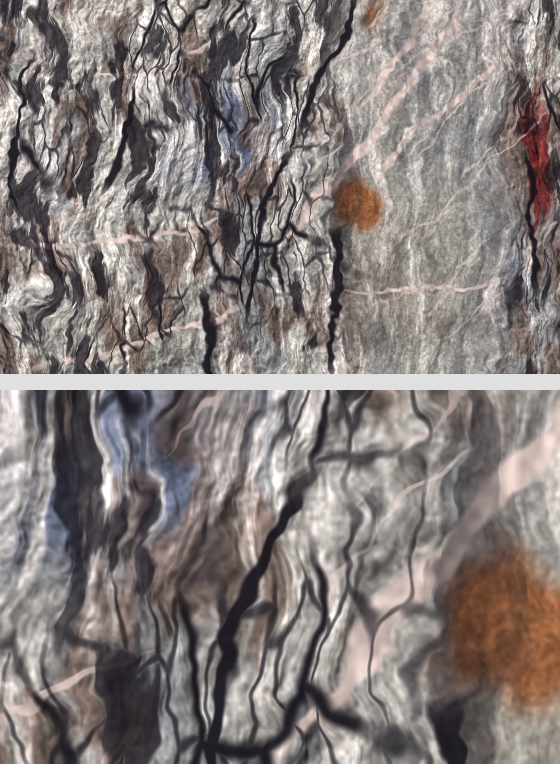
Top: the whole. Bottom: its middle third, enlarged.
Write a WebGL 2 fragment shader that draws this texture.

```glsl
#version 300 es
precision highp float;
// Weathered cliff face: grey and slate rock, dark upright cracks, pale pink mineral veins.

uniform vec2 u_resolution;
out vec4 fragColor;

const vec3 GREY = vec3(0.52, 0.52, 0.53);
const vec3 WARM_GREY = vec3(0.67, 0.65, 0.63);
const vec3 PALE = vec3(0.82, 0.79, 0.77);
const vec3 SLATE = vec3(0.33, 0.36, 0.45);
const vec3 BROWN = vec3(0.42, 0.34, 0.31);
const vec3 BUFF = vec3(0.60, 0.58, 0.53);
const vec3 RUST = vec3(0.56, 0.29, 0.13);
const vec3 CRIMSON = vec3(0.42, 0.12, 0.12);
const vec3 SHADOW = vec3(0.09, 0.08, 0.11);
const vec3 VEIN = vec3(0.88, 0.79, 0.76);
const float RELIEF = 4.5;
const float GRAIN = 0.20;
const int FINE_VEINS = 16;

// Strokes: start and end points, then bend and half width.
const vec4 VEIN_ENDS[8] = vec4[8](
  vec4(1.28, 1.03, 0.69, 0.27), vec4(1.19, 1.02, 0.95, 0.67),
  vec4(1.36, 0.84, 0.98, 0.50), vec4(-0.03, 0.35, 0.66, 0.44),
  vec4(0.06, 0.01, 0.70, 0.19), vec4(0.20, 0.78, 0.49, 0.84),
  vec4(0.46, 0.82, 0.64, 0.98), vec4(0.90, 0.23, 1.37, 0.26));
const vec2 VEIN_SHAPE[8] = vec2[8](
  vec2(0.012, 0.019), vec2(-0.01, 0.010), vec2(-0.02, 0.009), vec2(-0.04, 0.008),
  vec2(-0.01, 0.011), vec2(0.0, 0.005), vec2(-0.01, 0.004), vec2(-0.02, 0.005));
const vec4 CRACK_ENDS[7] = vec4[7](
  vec4(0.97, 1.04, 0.77, 0.61), vec4(0.90, 0.43, 0.87, -0.05),
  vec4(0.10, 0.88, 0.05, 0.36), vec4(0.35, 0.80, 0.25, 0.46),
  vec4(0.79, 0.63, 0.66, 0.08), vec4(0.55, 0.24, 0.57, -0.06),
  vec4(1.40, 0.62, 1.44, 0.18));
const vec2 CRACK_SHAPE[7] = vec2[7](
  vec2(0.01, 0.010), vec2(0.015, 0.012), vec2(-0.035, 0.009), vec2(0.04, 0.010),
  vec2(-0.03, 0.008), vec2(0.0, 0.017), vec2(0.0, 0.008));

float hash(vec2 p) {
  vec3 q = fract(p.xyx * 0.1031);
  q += dot(q, q.yzx + 33.33);
  return fract((q.x + q.y) * q.z);
}

float noise(vec2 p) {
  vec2 i = floor(p), f = fract(p);
  f = f * f * (3.0 - 2.0 * f);
  return mix(mix(hash(i), hash(i + vec2(1, 0)), f.x),
             mix(hash(i + vec2(0, 1)), hash(i + vec2(1, 1)), f.x), f.y);
}

float fbm(vec2 p) {
  float sum = 0.0, amp = 0.5;
  for (int i = 0; i < 5; i++) {
    sum += amp * noise(p);
    p = mat2(1.9, 0.6, -0.6, 1.9) * p + 17.3;
    amp *= 0.52;
  }
  return sum;
}

// Cellular noise: gap between the two nearest cell centres, zero on a joint.
float joint(vec2 p) {
  vec2 cell = floor(p), near = vec2(9.0);
  for (int y = -1; y <= 1; y++)
    for (int x = -1; x <= 1; x++) {
      vec2 c = cell + vec2(x, y);
      float d = length(c + vec2(hash(c), hash(c + 71.7)) - p);
      near = d < near.x ? vec2(d, near.x) : vec2(near.x, min(near.y, d));
    }
  return near.y - near.x;
}

float blob(vec2 p, vec2 centre, vec2 size) {
  vec2 q = (p - centre) / size;
  return exp(-dot(q, q));
}

// Coverage of a tapered, wandering line.
float stroke(vec2 p, vec4 ends, vec2 shape, float seed) {
  vec2 dir = ends.zw - ends.xy, q = p - ends.xy;
  float len = length(dir);
  dir /= len;
  float t = dot(q, dir) / len;
  float off = dir.x * q.y - dir.y * q.x - shape.x * 4.0 * t * (1.0 - t);
  off += 0.005 * sin(t * len * 21.0 + seed) + 0.022 * (noise(p * 17.0 + seed) - 0.5)
       + 0.011 * (noise(p * 60.0 + seed) - 0.5);
  float taper = smoothstep(-0.02, 0.15, t) * (1.0 - smoothstep(0.8, 1.02, t));
  float w = shape.y * taper * (0.35 + 1.2 * noise(p * 13.0 - seed));
  return taper * (1.0 - smoothstep(w * 0.5, w + 1.2 / u_resolution.y, abs(off)));
}

float height(vec2 p) { return fbm(p * vec2(22.0, 11.0)); }

void main() {
  vec2 p = gl_FragCoord.xy / u_resolution.y;
  vec2 warp = vec2(fbm(p * 5.0), fbm(p * 5.0 + 31.0)) - 0.5;
  vec2 w = p + 0.13 * warp;
  float slab = smoothstep(0.82, 1.0, w.x) * (1.0 - smoothstep(1.32, 1.4, w.x));
  float rough = 1.0 - 0.75 * slab;

  // Stained base, drawn out downwards
  float streak = fbm(w * vec2(34.0, 3.5));
  float broad = fbm(w * vec2(6.0, 3.0) + 9.0);
  float patchy = fbm(w * vec2(15.0, 6.0) + 40.0);
  vec3 col = mix(GREY, WARM_GREY, smoothstep(0.36, 0.58, 0.5 * (broad + streak) + 0.08 * p.y));
  col = mix(col, BUFF, 0.7 * max(blob(w, vec2(1.05, 0.25), vec2(0.24, 0.3)),
                                 blob(w, vec2(0.4, 0.12), vec2(0.2, 0.16))));
  float blue = blob(w, vec2(0.58, 0.64), vec2(0.22, 0.2)) + 0.5 * blob(w, vec2(0.12, 0.5), vec2(0.14, 0.35))
             + 0.6 * blob(w, vec2(1.38, 0.22), vec2(0.12, 0.35));
  col = mix(col, SLATE, 0.85 * smoothstep(0.35, 0.75, blue * (0.45 + streak)));
  col = mix(col, BROWN, 0.75 * rough * smoothstep(0.51, 0.64, patchy));
  col = mix(col, PALE, 0.8 * smoothstep(0.49, 0.66, streak + 0.12 * (p.y - 0.5)));

  // Iron stains
  float iron = blob(w, vec2(0.97, 0.47), vec2(0.07, 0.08)) + 0.6 * blob(w, vec2(1.03, 0.94), vec2(0.06, 0.1))
             + 0.4 * blob(w, vec2(0.28, 0.62), vec2(0.07, 0.14));
  col = mix(col, RUST, 0.75 * smoothstep(0.25, 0.6, iron * (patchy + 0.3)));
  col = mix(col, CRIMSON, 0.85 * smoothstep(0.3, 0.55, blob(w, vec2(1.44, 0.55), vec2(0.05, 0.24)) * (streak + 0.2)));

  // Relief lit from the upper left, and fine grain
  float slope = height(w) - height(w + vec2(-0.004, 0.005));
  col *= 1.0 + RELIEF * slope * (0.3 + 0.7 * rough);
  col *= 1.0 + GRAIN * (noise(p * 230.0) + noise(p * 110.0) - 1.0);

  // Pale veins, broad then fine
  float vein = 0.0;
  for (int i = 0; i < 8; i++)
    vein = max(vein, stroke(p, VEIN_ENDS[i], VEIN_SHAPE[i], float(i) * 7.1));
  for (int i = 0; i < FINE_VEINS; i++) {
    float k = float(i);
    vec2 a = vec2(0.6 + 0.7 * hash(vec2(k, 3.0)), 0.9 * hash(vec2(k, 8.0)));
    vec2 run = (0.15 + 0.25 * hash(vec2(k, 5.0))) * vec2(1.0, 0.1 + 1.1 * hash(vec2(k, 6.0)));
    vein = max(vein, 0.65 * stroke(p, vec4(a, a + run), vec2(0.01, 0.0025), k * 3.7));
  }
  col = mix(col, VEIN * (0.82 + 0.36 * noise(p * 90.0)), 0.85 * vein);

  // Joints, hollows and deep cracks
  float open = smoothstep(0.4, 0.62, fbm(p * 7.0 + 60.0));
  float dark = open * (1.0 - smoothstep(0.01, 0.10, joint(w * vec2(9.0, 3.0))));
  dark = max(dark, 0.75 * open * (1.0 - smoothstep(0.02, 0.14, joint(w * vec2(24.0, 9.0) + 5.0))));
  dark = max(dark, 0.8 * smoothstep(0.57, 0.67, fbm(w * vec2(26.0, 8.0) + 80.0)));
  dark *= rough;
  for (int i = 0; i < 7; i++)
    dark = max(dark, stroke(p, CRACK_ENDS[i], CRACK_SHAPE[i], float(i) * 5.3 + 2.0));
  col = mix(col, SHADOW, 0.93 * dark);

  fragColor = vec4(clamp(col, 0.0, 1.0), 1.0);
}
```
